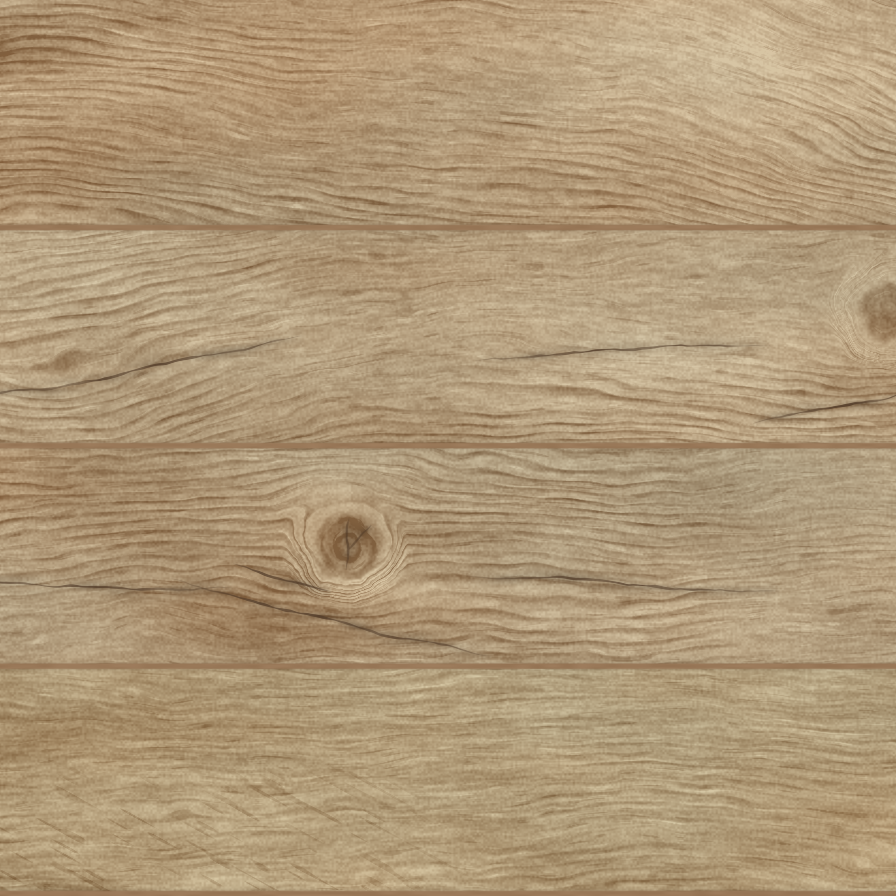
Write a WebGL 2 fragment shader that draws this texture.

```glsl
#version 300 es
precision highp float;
// Four full-width oak planks with brown seams, knots, cracks and stains.
// A grain coordinate is bent around each knot, then drives thin broken rings,
// fibres and pores; layered value noise gives each plank its own blotches.
uniform vec2 u_resolution;
out vec4 fragColor;

const vec4 SEAMS = vec4(0.0026, 0.2565, 0.5026, 0.746);
// Knots: centre, radius, darkness
const vec4 KNOTS[2] = vec4[2](vec4(0.388, 0.392, 0.036, 0.5), vec4(0.995, 0.655, 0.036, 0.5));
// Cracks: start and end
const vec4 CRACKS[9] = vec4[9](
  vec4(-0.1, 0.538, 0.34, 0.624), vec4(0.53, 0.598, 0.86, 0.618),
  vec4(0.84, 0.526, 1.1, 0.582), vec4(-0.12, 0.355, 0.26, 0.342),
  vec4(0.19, 0.351, 0.55, 0.266), vec4(0.52, 0.36, 0.87, 0.338),
  vec4(0.26, 0.368, 0.37, 0.343), vec4(0.387, 0.365, 0.389, 0.424),
  vec4(0.388, 0.388, 0.413, 0.414));
// Stains: centre, radius, change of tone
const vec4 STAINS[8] = vec4[8](
  vec4(0.25, 0.305, 0.07, -0.32), vec4(0.95, 0.55, 0.05, -0.3),
  vec4(0.02, 0.59, 0.12, 0.2), vec4(0.92, 0.93, 0.16, 0.22),
  vec4(0.75, 0.215, 0.06, -0.2), vec4(0.03, 0.17, 0.08, -0.2),
  vec4(0.0, 0.95, 0.045, -0.45), vec4(0.43, 0.345, 0.04, 0.25));

float hash(vec2 p) {
  vec3 h = fract(p.xyx * 0.1031);
  h += dot(h, h.yzx + 33.33);
  return fract((h.x + h.y) * h.z);
}

float noise(vec2 p) {
  vec2 i = floor(p), f = fract(p);
  f = f * f * (3.0 - 2.0 * f);
  return mix(mix(hash(i), hash(i + vec2(1, 0)), f.x),
             mix(hash(i + vec2(0, 1)), hash(i + vec2(1, 1)), f.x), f.y);
}

float fbm(vec2 p) {
  float sum = 0.0, amp = 0.533;
  for (int i = 0; i < 4; i++, amp *= 0.5) {
    sum += amp * noise(p);
    p = p * 2.03 + 17.1;
  }
  return sum;
}

// Plank number, counted from 1 at the bottom
float plankAt(float y) { return dot(step(SEAMS, vec4(y)), vec4(1.0)); }

void main() {
  vec2 p = gl_FragCoord.xy / u_resolution;
  float px = 1.0 / min(u_resolution.x, u_resolution.y);
  float plank = plankAt(p.y);
  float bottom = 1.0 - step(1.5, plank);
  vec2 q = p + plank * vec2(7.3, 3.1);

  // Grain coordinate: wavy, and tilted on the upper planks
  float grain = p.y + 0.08 * (fbm(q * vec2(2.5, 5.0)) - 0.5) + 0.003 * noise(q * vec2(35.0, 90.0));
  if (plank > 3.5) grain += 0.32 * pow(max(p.x - 0.42, 0.0), 2.0);
  else if (plank > 2.5) grain -= 0.07 * smoothstep(0.0, 0.45, p.x);

  // Knots push the grain aside and hold rings of their own
  float knotTone = 0.0;
  for (int i = 0; i < 2; i++) {
    vec4 k = KNOTS[i];
    if (plankAt(k.y) != plank) continue;
    vec2 d = (p - k.xy) * vec2(0.95, 1.0);
    float r = length(d) / k.z + 0.5 * (fbm(p * 26.0) - 0.5);
    grain -= d.y * min(1.0 / (r * r + 0.2), 1.0);
    grain = mix(grain, k.y + 0.8 * r * k.z, 1.0 - smoothstep(0.9, 1.9, r));
    float core = (1.0 - smoothstep(0.75, 1.0, r)) * (0.5 + noise(p * vec2(150.0, 70.0)));
    float halo = smoothstep(0.9, 1.2, r) * (1.0 - smoothstep(1.3, 2.2, r));
    knotTone += 0.2 * halo - k.w * core;
  }

  // Thin dark ring lines, broken along their length, with a light side
  float rings = grain * 82.0 + 2.2 * noise(q * vec2(4.0, 18.0));
  float saw = fract(rings);
  float line = smoothstep(0.45, 0.85, saw) * (1.0 - smoothstep(0.87, 1.0, saw));
  float strength = smoothstep(0.25, 0.75, noise(q * vec2(4.0, 12.0)));
  strength *= (0.3 + noise(vec2(q.x * 32.0, floor(rings)))) * mix(0.52, 0.25, bottom);

  // Tone from blotches, rings, fibres, pores and grit
  float tone = 0.6 + 0.95 * (fbm(q * vec2(3.0, 10.0)) - 0.5) + knotTone;
  tone += strength * (0.3 * (1.0 - saw) - line);
  tone += mix(0.26, 0.46, bottom) * (noise(vec2(q.x * 13.0, grain * 250.0)) - 0.5);
  tone += 0.34 * (noise(vec2(q.x * 60.0, grain * 430.0 + 9.0)) - 0.5);
  float pores = noise(vec2(q.x * 34.0, grain * 310.0 + 50.0));
  tone += 0.2 * smoothstep(0.82, 0.92, 1.0 - pores) - 0.28 * smoothstep(0.8, 0.92, pores);
  tone += 0.34 * (noise(p * 420.0) - 0.5);
  for (int i = 0; i < 8; i++) {
    vec4 s = STAINS[i];
    vec2 d = (p - s.xy) * vec2(0.6, 1.4) / s.z;
    float ragged = 0.4 + 1.2 * noise(q * vec2(22.0, 90.0));
    if (plankAt(s.y) == plank) tone += s.w * exp(-dot(d, d)) * ragged;
  }
  // Slanted thin flecks low on the bottom plank
  vec2 slant = vec2(p.x - 0.6 * p.y, p.y + 0.55 * p.x);
  float fleck = smoothstep(0.74, 0.88, noise(slant * vec2(22.0, 210.0)));
  tone -= 0.32 * fleck * bottom * (1.0 - smoothstep(0.1, 0.17, p.y)) * (1.0 - smoothstep(0.35, 0.6, p.x));

  vec3 color = mix(vec3(0.58, 0.465, 0.335), vec3(0.80, 0.72, 0.59), clamp(tone, -0.35, 1.2));
  color += (fbm(q * vec2(2.0, 6.0) + 40.0) - 0.5) * vec3(0.06, -0.02, -0.06);
  color += bottom * vec3(-0.012, 0.006, 0.0);

  // Thin worn cracks with a ragged brown stain beside them
  for (int i = 0; i < 9; i++) {
    vec2 a = CRACKS[i].xy, ab = CRACKS[i].zw - a;
    float wobble = fbm(vec2(p.x * 16.0, float(i) * 5.0)) - 0.5;
    vec2 bent = p + vec2(i < 7 ? 0.0 : 0.004 * (noise(p * 90.0) - 0.5), 0.012 * wobble);
    float along = clamp(dot(bent - a, ab) / dot(ab, ab), 0.0, 1.0);
    float dist = length(bent - a - ab * along);
    float taper = sqrt(4.0 * along * (1.0 - along));
    float width = 0.0013 * taper * (0.3 + noise(p * 75.0));
    float ink = (1.0 - smoothstep(width - 0.5 * px, width + 0.7 * px, dist)) * taper;
    color *= 1.0 - 0.3 * taper * noise(q * vec2(30.0, 160.0)) * exp(-dist / 0.005);
    color = mix(color, vec3(0.33, 0.24, 0.165), ink * (0.4 + 0.5 * noise(p * vec2(45.0, 9.0))));
  }
  // Seams with a faint shaded edge
  vec4 gaps = abs(p.y - SEAMS);
  float gap = min(min(gaps.x, gaps.y), min(gaps.z, gaps.w));
  color *= 1.0 - 0.08 * exp(-max(gap - 0.003, 0.0) / 0.002);
  vec3 seamColor = vec3(0.60, 0.47, 0.345) + 0.04 * (noise(p * vec2(60.0, 300.0)) - 0.5);
  color = mix(seamColor, color, smoothstep(0.003 - px, 0.003 + px, gap));
  fragColor = vec4(color, 1.0);
}
```
